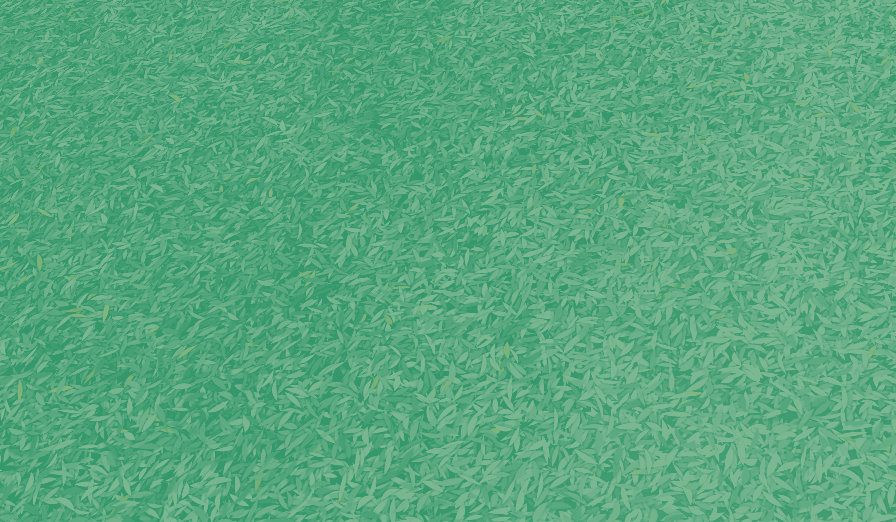
Reproduce this texture procedurally as a WebGL 1 fragment shader.

```glsl
precision highp float;

uniform vec2 u_resolution;

#define LAYERS 10
#define BLADE_DENSITY 29.0
#define BLADE_LENGTH 0.62
#define BLADE_WIDTH 0.125
#define BLADE_BEND 0.16
#define LEAN 0.65
#define PERSPECTIVE 0.4
#define SHADOW 0.3
#define BRIGHTNESS 0.13
#define DRIFT 0.3
#define DRY_SHARE 0.008

const vec3 DEEP_GREEN = vec3(0.24, 0.61, 0.44);
const vec3 PALE_GREEN = vec3(0.455, 0.705, 0.555);
const vec3 DRY_STRAW = vec3(0.53, 0.71, 0.46);

vec4 hash4(vec2 p) {
  vec4 d = vec4(dot(p, vec2(127.1, 311.7)), dot(p, vec2(269.5, 183.3)),
                dot(p, vec2(113.5, 271.9)), dot(p, vec2(246.1, 124.6)));
  return fract(sin(d) * 43758.5453);
}

float valueNoise(vec2 p) {
  vec2 cell = floor(p);
  vec2 f = fract(p);
  f = f * f * (3.0 - 2.0 * f);
  float low = mix(hash4(cell).x, hash4(cell + vec2(1.0, 0.0)).x, f.x);
  float high = mix(hash4(cell + vec2(0.0, 1.0)).x, hash4(cell + 1.0).x, f.x);
  return mix(low, high, f.y);
}

// Signed distance to a bent blade that tapers to both tips
float bladeDistance(vec2 p, float angle, float halfLength, float halfWidth, float bend) {
  float c = cos(angle);
  float s = sin(angle);
  vec2 q = vec2(c * p.x + s * p.y, c * p.y - s * p.x);
  float along = q.x / halfLength;
  float across = abs(q.y - bend * (along * along - 0.4));
  return max(across - halfWidth * (1.0 - along * along), abs(q.x) - halfLength);
}

// Paints one layer of scattered blades; lawn holds shade and dryness
vec2 paintLayer(vec2 lawn, vec2 p, float layer, float blur) {
  vec2 grid = p + layer * vec2(17.37, 9.61);
  vec2 home = floor(grid);
  for (int j = -1; j <= 1; j++) {
    for (int i = -1; i <= 1; i++) {
      vec2 cell = home + vec2(float(i), float(j));
      vec4 place = hash4(cell + layer * 3.7);
      vec4 look = hash4(cell + layer * 5.3 + 41.0);
      float angle = LEAN + (place.z + 0.6 * look.w - 0.8) * 2.3;
      float halfLength = BLADE_LENGTH * mix(0.6, 1.2, place.w);
      float halfWidth = BLADE_WIDTH * mix(0.65, 1.4, look.y);
      float bend = BLADE_BEND * (look.z * 2.0 - 1.0);
      float d = bladeDistance(grid - cell - place.xy, angle, halfLength, halfWidth, bend);

      float shade = 0.05 + 1.15 * pow(look.x, 0.8);
      float dry = step(1.0 - DRY_SHARE, fract(look.w * 37.0));
      lawn.x -= SHADOW * (1.0 - smoothstep(0.0, 0.15, d));
      lawn.x = max(lawn.x, -0.3);
      float cover = 1.0 - smoothstep(-0.5 * blur, 0.5 * blur, d);
      lawn = mix(lawn, vec2(shade, dry), cover);
    }
  }
  return lawn;
}

void main() {
  vec2 p = gl_FragCoord.xy / u_resolution.y;
  float aspect = u_resolution.x / u_resolution.y;
  float side = p.x / aspect;

  // Blades grow toward the lower right, as on a receding lawn
  float depth = 1.2 - PERSPECTIVE * p.y + 0.12 * (side - 0.5);
  vec2 ground = vec2(p.x - 0.5 * aspect, p.y) / depth * BLADE_DENSITY;
  float blur = 1.1 * BLADE_DENSITY / (depth * u_resolution.y);

  vec2 lawn = vec2(-0.25, 0.0);
  for (int k = 0; k < LAYERS; k++) {
    lawn = paintLayer(lawn, ground, float(k), blur);
  }

  // Broad light: paler at the right and in the lower corner
  float light = smoothstep(0.35, 0.85, side + 0.12 * (0.5 - p.y)) - 0.5;
  light += 0.35 * (0.5 - p.y);
  light += 0.5 * (valueNoise(p * 4.0 + 7.0) - 0.5);
  light += 0.4 * (valueNoise(p * 11.0 + 23.0) - 0.5);

  float shade = clamp(lawn.x + BRIGHTNESS + DRIFT * light, -0.15, 1.12);
  vec3 color = mix(DEEP_GREEN, PALE_GREEN, shade);
  color = mix(color, DRY_STRAW, 0.7 * lawn.y);
  gl_FragColor = vec4(color, 1.0);
}
```
